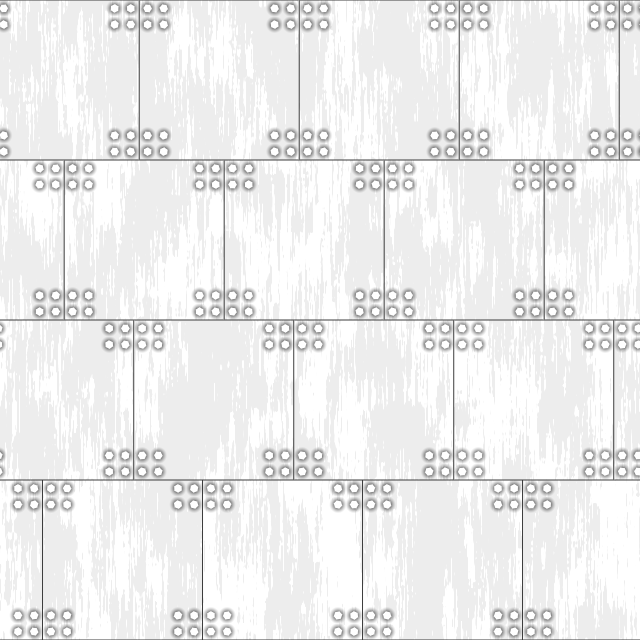
Give the GLSL for this texture, as a Shadertoy shader.

```glsl
// Pale metal plates in four staggered rows of four, joined by thin dark seams.
// Each corner holds a 2x2 group of hexagonal bolts with soft round shadows;
// the plate paint is worn into fine vertical two-tone streaks.

float hash(vec2 p) {
    vec3 q = fract(p.xyx * vec3(0.1031, 0.1030, 0.0973));
    q += dot(q, q.yzx + 33.33);
    return fract((q.x + q.y) * q.z);
}

float valueNoise(vec2 p) {
    vec2 i = floor(p), f = fract(p);
    f = f * f * (3.0 - 2.0 * f);
    return mix(mix(hash(i), hash(i + vec2(1, 0)), f.x),
               mix(hash(i + vec2(0, 1)), hash(i + vec2(1, 1)), f.x), f.y);
}

// Broad patches from layered sines, broken up by vertically stretched grain.
float wearField(vec2 p, vec2 plate) {
    float seed = hash(plate + 7.0) * 40.0;
    vec2 s = p + vec2(seed, seed * 1.7);
    float patches = sin(s.x * 7.0 + 1.3 * sin(s.y * 3.1 + seed))
                  + 0.6 * sin(s.x * 13.0 + s.y * 1.5 + seed)
                  + 0.5 * sin(s.y * 5.0 + 2.0 * sin(s.x * 5.0));
    float grain = 0.6 * (valueNoise(s * vec2(9.0, 5.0)) - 0.5)
                + 0.4 * (valueNoise(s * vec2(30.0, 4.0)) - 0.5)
                + 0.75 * (valueNoise(s * vec2(95.0, 5.0)) - 0.5)
                + 0.45 * (valueNoise(s * vec2(150.0, 16.0)) - 0.5)
                + 0.25 * (valueNoise(s * vec2(60.0, 50.0)) - 0.5);
    return 0.19 * patches + grain + 0.3 * (hash(plate + 19.0) - 0.5) - 0.07;
}

void mainImage(out vec4 fragColor, in vec2 fragCoord) {
    vec2 p = 4.0 * fragCoord / iResolution.xy;
    float pixel = 4.0 / iResolution.y;

    // Staggered plates
    float rowShift[4] = float[4](0.266, 0.836, 0.401, 0.870);
    int row = clamp(int(p.y), 0, 3);
    p.x += 1.0 - rowShift[row];
    vec2 plate = floor(p), local = fract(p);
    vec2 edge = 0.5 - abs(local - 0.5);

    // Worn paint
    float wear = smoothstep(-0.06, 0.06, wearField(local, plate));
    float shade = mix(0.93, 1.0, wear);

    // Bolts, mirrored into every corner, each turned at random
    vec2 bolt = abs(edge - 0.103) - 0.0505;
    vec2 boltId = plate * 4.0 + 2.0 * step(0.5, local) + step(0.103, edge);
    float radius = length(bolt);
    float turn = atan(bolt.y, bolt.x) + 6.2832 * hash(boltId + 3.0);
    float hexagon = radius * cos(mod(turn, 1.0472) - 0.5236) - 0.0235;
    float shadow = 1.0 - clamp((radius - 0.023) / 0.033, 0.0, 1.0);
    shade *= 1.0 - 0.5 * pow(shadow, 1.4);
    shade = mix(shade, 1.0, clamp(0.5 - hexagon / pixel, 0.0, 1.0));

    // Seams
    float seam = min(edge.x, edge.y) - 0.0028;
    shade = mix(shade, 0.15, clamp(0.5 - seam / pixel, 0.0, 1.0));

    fragColor = vec4(vec3(shade), 1.0);
}
```
